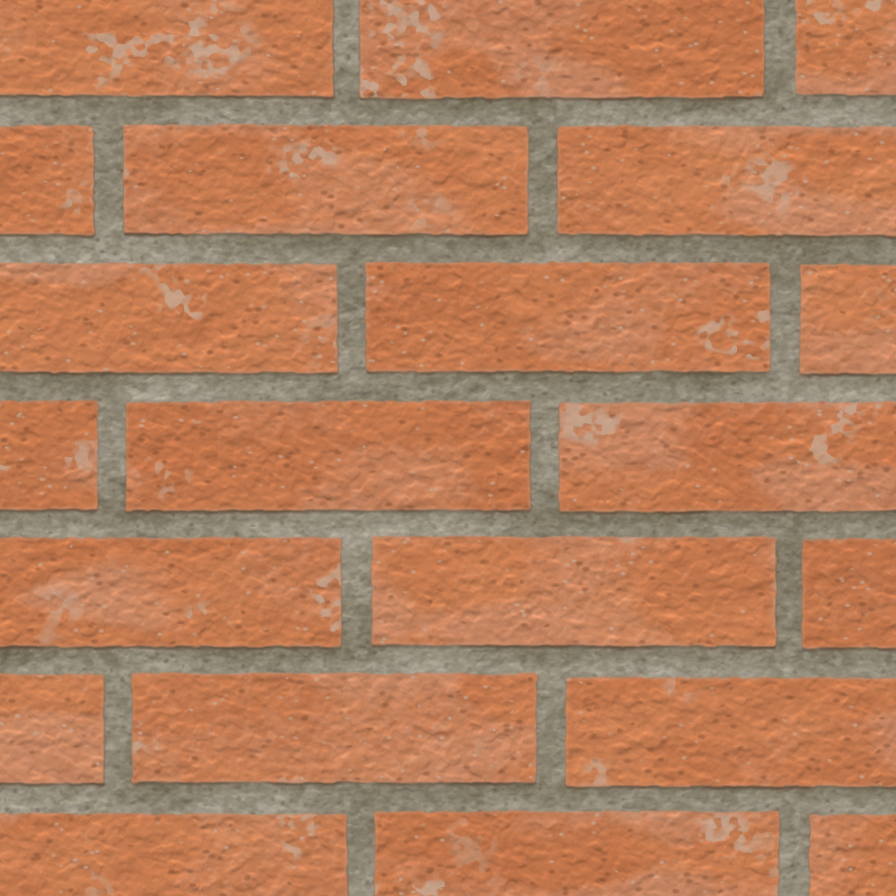
Reproduce this texture procedurally as a three.js fragment shader.

```glsl
// Weathered orange brick wall in offset courses with rough grey mortar joints.
varying vec2 vUv;

const vec2 PITCH = vec2(0.484, 0.1534);
const vec2 BRICK_HALF = vec2(0.2257, 0.0607);
const float FIRST_COURSE = 0.032;
const float CORNER = 0.003;
const float EDGE = 0.0018;

const vec3 BRICK_DEEP = vec3(0.73, 0.43, 0.27);
const vec3 BRICK_WARM = vec3(0.79, 0.50, 0.33);
const vec3 BRICK_PALE = vec3(0.78, 0.55, 0.43);
const vec3 MORTAR_DARK = vec3(0.45, 0.42, 0.34);
const vec3 MORTAR_LIGHT = vec3(0.65, 0.62, 0.56);
const vec3 LIME = vec3(0.77, 0.68, 0.61);
const vec3 SHADOW = vec3(0.36, 0.28, 0.21);
const vec3 PIT = vec3(0.48, 0.29, 0.19);

vec2 hash2(vec2 p) {
  vec3 a = fract(p.xyx * vec3(0.1031, 0.1030, 0.0973));
  a += dot(a, a.yzx + 33.33);
  return fract((a.xx + a.yz) * a.zy);
}

// Cellular noise: x = distance to nearest point, y = smoothly blended cell value.
vec2 cells(vec2 p) {
  vec2 id = floor(p), f = fract(p), sum = vec2(0.0);
  float nearest = 2.0;
  for (int j = -1; j <= 1; j++) {
    for (int i = -1; i <= 1; i++) {
      vec2 o = vec2(float(i), float(j));
      float d = length(o + hash2(id + o) - f);
      float w = exp(-7.0 * d * d);
      nearest = min(nearest, d);
      sum += w * vec2(hash2(id + o + 57.0).x, 1.0);
    }
  }
  return vec2(nearest, sum.x / sum.y);
}

// Layered cellular height, with grain stretched along the brick.
float relief(vec2 p) {
  return 0.45 * cells(p * vec2(32.0, 52.0)).y
       + 0.35 * cells(p * vec2(75.0, 115.0)).y
       + 0.20 * cells(p * vec2(150.0, 190.0)).y;
}

// Brightness of a rough surface lit from above.
float slope(vec2 p) {
  return relief(p) - relief(p + vec2(-0.001, 0.0035));
}

float wobble(vec2 p) {
  return 0.5 * sin(p.x * 61.0 + p.y * 23.0) + 0.3 * sin(p.y * 97.0 - p.x * 41.0)
       + 0.2 * sin(p.x * 173.0 + p.y * 131.0);
}

float roundBox(vec2 p, vec2 halfSize, float r) {
  vec2 d = abs(p) - halfSize + r;
  return length(max(d, 0.0)) + min(max(d.x, d.y), 0.0) - r;
}

float inside(float d, float blur) {
  return 1.0 - smoothstep(-blur, blur, d);
}

// Small soft flecks present in a given share of the cells.
float flecks(vec2 p, float share) {
  vec2 c = cells(p);
  return (1.0 - smoothstep(0.08, 0.38, c.x)) * smoothstep(1.0 - share, 1.10 - share, c.y);
}

vec3 mortarColor(vec2 uv, float depth) {
  float patches = cells(uv * vec2(9.0, 16.0)).y;
  float grain = 0.6 * cells(uv * 105.0).y + 0.4 * cells(uv * 200.0).y;
  float light = 0.52 + 0.65 * (grain - 0.5) + 0.5 * (patches - 0.5) + depth;
  vec3 c = mix(MORTAR_DARK, MORTAR_LIGHT, clamp(light, -0.1, 1.2));
  c = mix(c, SHADOW, 0.30 * flecks(uv * 90.0 + 9.0, 0.20));
  return c * (1.0 + 0.4 * slope(uv * 1.3));
}

vec3 brickColor(vec2 p, float d, vec2 seed) {
  vec2 q = p + seed * 17.0;
  float patches = cells(q * vec2(11.0, 20.0)).y;
  float fine = cells(q * 120.0).y;
  vec3 c = mix(BRICK_DEEP, BRICK_WARM, clamp(0.05 + 0.45 * seed.x + 0.55 * patches, 0.0, 1.0));
  float bloom = cells(q * vec2(7.0, 15.0) + 31.0).y;
  c = mix(c, BRICK_PALE, 0.65 * smoothstep(0.45, 0.95, bloom + 0.2 * (fine - 0.5)));
  c *= 1.0 + 0.50 * slope(q) + 0.04 * (fine - 0.5);
  // Shallow pits, broken lime scuffs, tiny lime specks and a worn rim.
  c = mix(c, PIT, 0.45 * flecks(q * vec2(62.0, 95.0), 0.20));
  float scuff = smoothstep(0.74, 0.94, cells(q * vec2(14.0, 18.0) + 73.0).y);
  float broken = 0.5 * fine + 0.5 * cells(q * vec2(60.0, 80.0) + 5.0).y;
  c = mix(c, LIME, 0.70 * scuff * smoothstep(0.46, 0.72, broken));
  c = mix(c, LIME, 0.65 * flecks(q * vec2(90.0, 125.0) + 11.0, 0.14));
  float rim = smoothstep(-0.005, 0.0, d);
  return mix(c, BRICK_PALE, rim * (0.2 + 0.5 * fine));
}

void main() {
  // Alternate courses are shifted and drift slightly leftward going up.
  float row = floor((vUv.y - FIRST_COURSE) / PITCH.y + 0.5);
  float joint = mix(0.402, 0.133, mod(row, 2.0)) - 0.0026 * row;
  float x = (vUv.x - joint) / PITCH.x;
  vec2 seed = hash2(vec2(floor(x), row) + 12.0);
  vec2 p = vec2((fract(x) - 0.5) * PITCH.x, vUv.y - FIRST_COURSE - row * PITCH.y);
  p -= (seed - 0.5) * vec2(0.004, 0.005);
  p.y += p.x * (seed.x - 0.5) * 0.008;

  // Slightly ragged brick outline and the shadow below it.
  float ragged = 0.0006 * wobble(vUv) + 0.0018 * (cells(vUv * 95.0).y - 0.5);
  float d = roundBox(p, BRICK_HALF, CORNER) + ragged;
  float under = roundBox(p + vec2(-0.0003, 0.0032), BRICK_HALF, CORNER) + ragged;
  float shade = inside(under, 0.0026) * (0.30 + 0.60 * cells(vUv * vec2(24.0, 9.0)).y);

  float depth = p.y < 0.0 ? -0.18 : 0.14;
  depth *= smoothstep(BRICK_HALF.y - 0.01, BRICK_HALF.y + 0.006, abs(p.y));
  depth *= 1.0 - smoothstep(0.006, 0.018, abs(d));
  vec3 mortar = mix(mortarColor(vUv, depth), SHADOW, shade);
  vec3 color = mix(mortar, brickColor(p, d, seed), inside(d, EDGE));
  gl_FragColor = vec4(clamp(color, 0.0, 1.0), 1.0);
}
```
